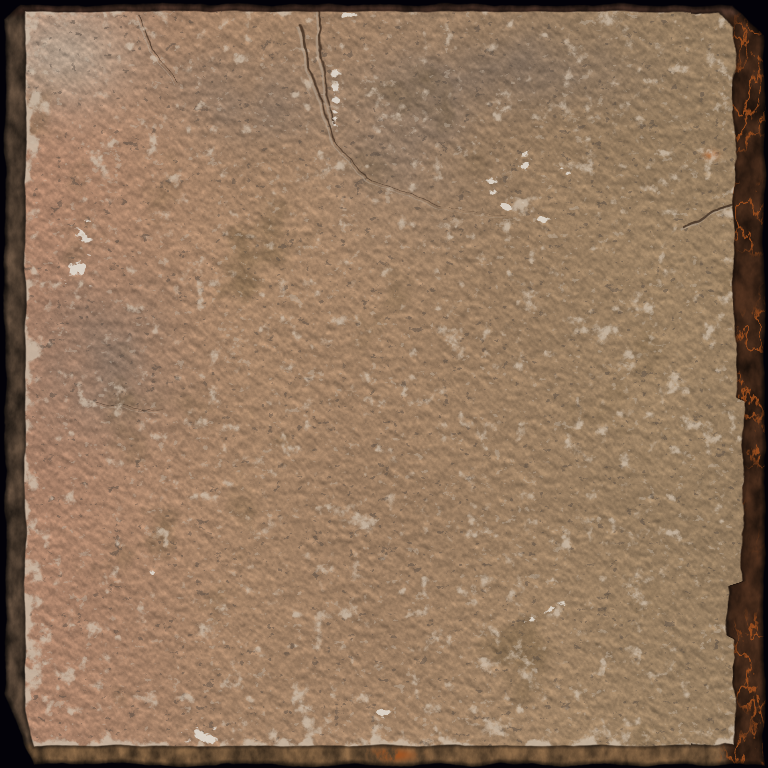
This texture is drawn by a Shadertoy shader. Its source:

```glsl
// Weathered square clay slab with chipped dark sides, cracks and pale chips.
#define BASE vec3(0.635, 0.508, 0.398)
#define ROSE vec3(0.675, 0.508, 0.415)
#define OLIVE vec3(0.595, 0.495, 0.38)
#define SLATE vec3(0.49, 0.425, 0.375)
#define PALE vec3(0.80, 0.735, 0.66)
#define VOID_COLOR vec3(0.012, 0.008, 0.03)
#define RUST vec3(0.64, 0.32, 0.12)
#define EDGE_WOBBLE 0.016
#define RELIEF 0.42
#define GRAIN 0.085

float hash(vec2 p) {
    vec3 q = fract(p.xyx * vec3(0.1031, 0.103, 0.0973));
    q += dot(q, q.yzx + 33.33);
    return fract((q.x + q.y) * q.z);
}

float noise(vec2 p) {
    vec2 i = floor(p), f = fract(p);
    f = f * f * (3.0 - 2.0 * f);
    return mix(mix(hash(i), hash(i + vec2(1, 0)), f.x),
               mix(hash(i + vec2(0, 1)), hash(i + 1.0), f.x), f.y);
}

float fbm(vec2 p) {
    float sum = 0.0, amp = 0.515;
    for (int i = 0; i < 5; i++) {
        sum += amp * noise(p);
        p = mat2(1.6, 1.2, -1.2, 1.6) * p + 17.3;
        amp *= 0.5;
    }
    return sum;
}

float blob(vec2 p, float x, float y, float rx, float ry) {
    vec2 q = (p - vec2(x, y)) / vec2(rx, ry);
    return exp(-dot(q, q));
}

float band(float x, float a, float b) {
    return smoothstep(a - 0.004, a + 0.004, x) - smoothstep(b - 0.004, b + 0.004, x);
}

float segment(vec2 p, vec2 a, vec2 b) {
    vec2 ab = b - a;
    return length(p - a - ab * clamp(dot(p - a, ab) / dot(ab, ab), 0.0, 1.0));
}

// Distance to the long fracture and its finer branches
float crack(vec2 p) {
    p += 0.012 * (vec2(fbm(p * 32.0), fbm(p * 32.0 + 9.0)) - 0.5);
    vec2 path[8] = vec2[8](vec2(0.392, 0.965), vec2(0.402, 0.915), vec2(0.42, 0.866), vec2(0.432, 0.815),
        vec2(0.485, 0.766), vec2(0.573, 0.731), vec2(0.655, 0.722), vec2(0.73, 0.706));
    float d = 1.0;
    for (int i = 0; i < 7; i++) d = min(d, segment(p, path[i], path[i + 1]) + 0.00035 * float(i));
    vec4 branch[6] = vec4[6](vec4(0.89, 0.706, 0.96, 0.736), vec4(0.415, 0.985, 0.418, 0.925),
        vec4(0.418, 0.925, 0.432, 0.84), vec4(0.182, 0.98, 0.202, 0.93),
        vec4(0.202, 0.93, 0.23, 0.894), vec4(0.11, 0.474, 0.21, 0.468));
    for (int i = 0; i < 6; i++) d = min(d, segment(p, branch[i].xy, branch[i].zw) + 0.0003 * float(i));
    return d;
}

// Chips where noise breaks through soft patches: center, radii
float chips(vec2 p) {
    vec4 spots[12] = vec4[12](vec4(0.684, 0.791, 0.01, 0.014), vec4(0.662, 0.732, 0.027, 0.012),
        vec4(0.709, 0.714, 0.015, 0.005), vec4(0.64, 0.756, 0.011, 0.012),
        vec4(0.73, 0.778, 0.016, 0.007), vec4(0.437, 0.88, 0.007, 0.05),
        vec4(0.105, 0.7, 0.014, 0.018), vec4(0.1, 0.65, 0.022, 0.022),
        vec4(0.457, 0.98, 0.018, 0.006), vec4(0.195, 0.257, 0.008, 0.006),
        vec4(0.5, 0.073, 0.011, 0.007), vec4(0.265, 0.04, 0.025, 0.015));
    float cover = blob(p - vec2(0, 0.45 * (p.x - 0.704)), 0.704, 0.2, 0.03, 0.005);
    for (int i = 0; i < 12; i++) {
        vec4 s = spots[i];
        cover = max(cover, blob(p, s.x, s.y, s.z, s.w));
    }
    float broken = fbm(p * vec2(85, 115)) + 0.42 * cover;
    return smoothstep(0.8, 0.91, broken) * smoothstep(0.08, 0.3, cover);
}

vec3 faceColor(vec2 p, float inset) {
    float cloud = fbm(p * 6.0 + 3.0), mottle = fbm(p * 19.0 + 8.0);
    vec3 c = mix(BASE, ROSE, 0.85 * smoothstep(0.38, 0.0, p.x));
    c = mix(c, OLIVE, smoothstep(0.35, 0.95, p.x));
    float gray = blob(p, 0.13, 0.53, 0.09, 0.1) + blob(p, 0.31, 0.87, 0.09, 0.06)
        + blob(p, 0.53, 0.83, 0.1, 0.12) + blob(p, 0.71, 0.91, 0.13, 0.05);
    c = mix(c, SLATE, min(gray * (0.15 + 0.8 * mottle), 0.7));
    c = mix(c, PALE * 0.86, 0.75 * blob(p, 0.08, 0.93, 0.09, 0.07));
    float stain = smoothstep(0.56, 0.78, 0.5 * (cloud + mottle)) + 0.5 * blob(p, 0.62, 0.79, 0.017, 0.017);
    c = mix(c, vec3(0.43, 0.35, 0.25), 0.55 * min(stain, 1.0)) * (0.93 + 0.14 * cloud);

    // Slanted grain lit from the upper left
    vec2 g = mat2(0.8, 0.6, -0.6, 0.8) * p * vec2(90, 130);
    c *= 1.0 + RELIEF * (fbm(g) - fbm(g + vec2(-0.25, 0.45)));
    c *= 1.0 + GRAIN * (noise(p * 390.0) + noise(p * 230.0) - 1.0);
    float fleck = fbm(p * vec2(105, 140) + 41.0);
    c = mix(c, PALE * 0.93, 0.45 * smoothstep(0.7, 0.8, fleck));
    c = mix(c, SLATE * 0.7, 0.5 * smoothstep(0.29, 0.2, fleck));

    // Fracture lines with a lit lip
    c = mix(c, PALE * 0.9, 0.5 * smoothstep(0.0028, 0.0008, crack(p + 0.003)));
    c = mix(c, vec3(0.24, 0.17, 0.12), 0.8 * smoothstep(0.0026, 0.0006, crack(p)));
    c = mix(c, vec3(0.88, 0.85, 0.81), 0.92 * chips(p));
    c = mix(c, RUST * 1.3, 0.5 * blob(p, 0.926, 0.798, 0.009, 0.006));

    // Powdery wear along the left and bottom rims
    float wear = exp(-inset * 100.0) * (0.3 + smoothstep(0.12, 0.04, min(p.x, p.y)))
        + 0.6 * blob(p, 0.04, 0.13, 0.035, 0.08) + 0.4 * blob(p, 0.04, 0.86, 0.025, 0.08);
    return mix(c, PALE, 0.8 * smoothstep(0.64, 0.85, fbm(p * 65.0 + 5.0) + 0.22 * wear));
}

vec3 sideColor(vec2 p) {
    float rough = fbm(p * vec2(75, 48)), right = smoothstep(0.93, 0.955, p.x);
    vec3 c = mix(vec3(0.29, 0.23, 0.18), vec3(0.22, 0.135, 0.085), right);
    c = mix(c, vec3(0.41, 0.31, 0.21), smoothstep(0.036, 0.024, p.y) * (1.0 - right));
    c = mix(c, vec3(0.28, 0.19, 0.15), smoothstep(0.975, 0.985, p.y)) * (0.35 + 1.3 * rough);
    float vein = 1.0 - abs(2.0 * fbm(p * vec2(60, 32) + 13.0) - 1.0);
    float rust = right * smoothstep(0.9, 1.0, vein) * smoothstep(0.4, 0.65, fbm(p * 14.0));
    rust += blob(p, 0.51, 0.017, 0.028, 0.008) * smoothstep(0.35, 0.6, rough);
    return mix(c, RUST, min(rust, 0.85));
}

void mainImage(out vec4 fragColor, in vec2 fragCoord) {
    vec2 p = fragCoord / iResolution.xy;
    float aa = 1.0 / iResolution.y, wobble = EDGE_WOBBLE * (fbm(p * 26.0) - 0.5);
    // Slab outline with broken corners
    float outer = min(min(p.x - 0.007, 0.995 - p.x), min(p.y - 0.004, 0.994 - p.y));
    outer = min(outer, dot(p - vec2(0.01, 0.09), vec2(0.928, 0.371)));
    outer = min(outer, min(1.948 - p.x - p.y, p.x - p.y + 0.967) * 0.7) + 0.55 * wobble;
    // Top face with a stepped right edge
    float edge = 0.957 + 0.009 * band(p.y, 0.24, 0.48) - 0.01 * band(p.y, 0.17, 0.24);
    float inset = min(min(p.x - 0.033, edge - p.x), min(p.y - 0.029, 0.985 - p.y));
    inset = min(inset, dot(p - vec2(0.026, 0.1), vec2(0.965, 0.262)));
    inset = min(inset, (1.922 - p.x - p.y) * 0.7) + wobble * (p.x > 0.9 ? 0.9 : 0.35);

    vec3 side = sideColor(p) * mix(0.45, 1.0, smoothstep(0.0, 0.007, outer));
    side *= mix(1.0, 0.65, smoothstep(-0.006, 0.0, inset));
    vec3 c = mix(side, faceColor(p, max(inset, 0.0)), smoothstep(-aa, aa, inset));
    fragColor = vec4(mix(VOID_COLOR, c, smoothstep(-aa, aa, outer)), 1);
}
```
